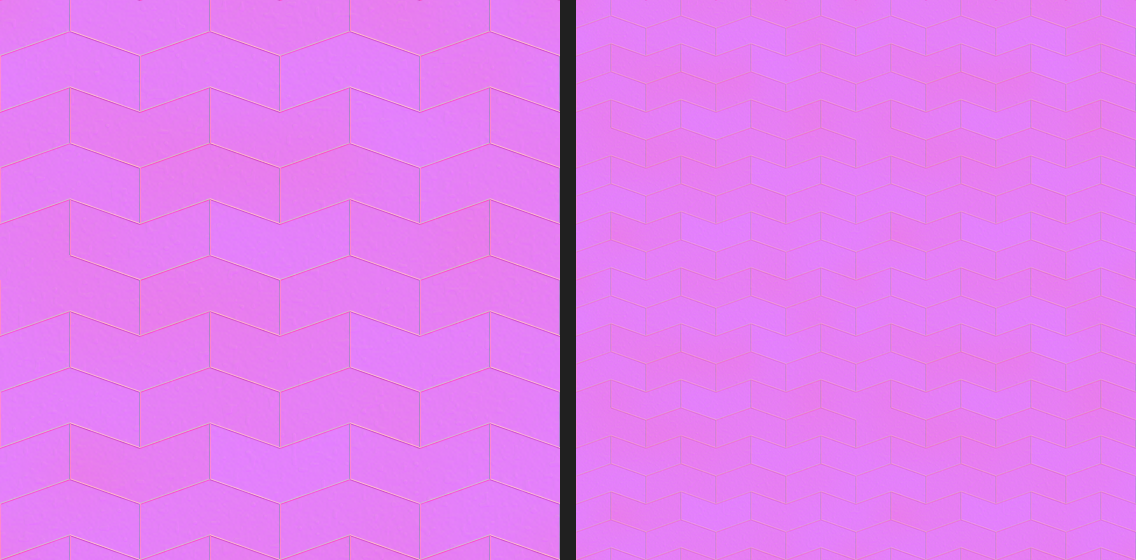
Left, the tile; right, the same tile 2 across and 2 down.
Give the GLSL for this texture map, as a three.js fragment shader.

```glsl
varying vec2 vUv;

float hash(vec2 p) {
  vec3 q = fract(vec3(p.xyx) * 0.1031);
  q += dot(q, q.yzx + 33.33);
  return fract((q.x + q.y) * q.z);
}

// Value noise that wraps after a whole number of cells
float noise(vec2 uv, float cells) {
  vec2 p = uv * cells;
  vec2 i = floor(p);
  vec2 f = fract(p);
  f = f * f * (3.0 - 2.0 * f);
  vec2 a = mod(i, cells);
  vec2 b = mod(i + 1.0, cells);
  return mix(mix(hash(a), hash(vec2(b.x, a.y)), f.x),
             mix(hash(vec2(a.x, b.y)), hash(b), f.x), f.y);
}

// Fine plaster relief with scattered pits
float relief(vec2 uv) {
  float pits = smoothstep(0.72, 0.95, noise(uv + 0.37, 96.0));
  return 0.5 * noise(uv, 128.0) + 0.4 * noise(uv, 240.0) - 0.5 * pits;
}

void main() {
  vec2 uv = vUv;

  // Ten zigzag courses, four waves across
  float wave = fract(uv.x * 4.0);
  float zigzag = 1.0 - abs(2.0 * wave - 1.0);
  float v = (uv.y - 0.0443 * zigzag) * 10.0;
  float row = mod(floor(v), 10.0);
  float u = uv.x * 4.0 - 0.5 * mod(row, 2.0);
  vec2 tile = vec2(mod(floor(u), 4.0), row);

  // Signed distances to the slanted and upright joints
  float course = floor(v + 0.5);
  float slanted = (v - course) * 0.0943;
  float upright = (u - floor(u + 0.5)) * 0.25;
  vec2 slantNormal = vec2(wave < 0.5 ? -0.334 : 0.334, 0.943);

  // One joint is absent, so two tiles merge
  if (course == 5.0 && uv.x < 0.125) slanted = 1.0;
  if (tile == vec2(3.0, 5.0)) tile = vec2(0.0, 4.0);

  // Bevel turned away from the nearest joint
  bool isSlanted = abs(slanted) < abs(upright);
  float d = isSlanted ? slanted : upright;
  vec2 normal = isSlanted ? slantNormal : vec2(1.0, 0.0);
  float wear = 0.75 + 0.35 * noise(uv, 90.0);
  float bevel = wear * (1.0 - smoothstep(0.0007, 0.0029, abs(d)));
  vec2 tilt = normal * clamp(d / 0.0007, -1.0, 1.0) * bevel;

  // Surface grain from relief slopes
  float height = relief(uv);
  vec2 grain = vec2(relief(uv + vec2(0.002, 0.0)), relief(uv + vec2(0.0, 0.002))) - height;

  // Base tint, with slight changes per tile and soft clouds
  vec3 color = vec3(0.90, 0.495, 0.96);
  float tint = hash(tile + 7.0) - 0.5 + 0.8 * (noise(uv, 7.0) - 0.5);
  color += tint * vec3(-0.015, 0.012, 0.045);
  color += vec3(0.05 * grain.x, 0.06 * grain.y, 0.05 * (grain.x - grain.y));

  color += vec3(0.24 * tilt.x, 0.21 * tilt.y + 0.03 * bevel, -0.16 * bevel);
  gl_FragColor = vec4(clamp(color, 0.0, 1.0), 1.0);
}
```
